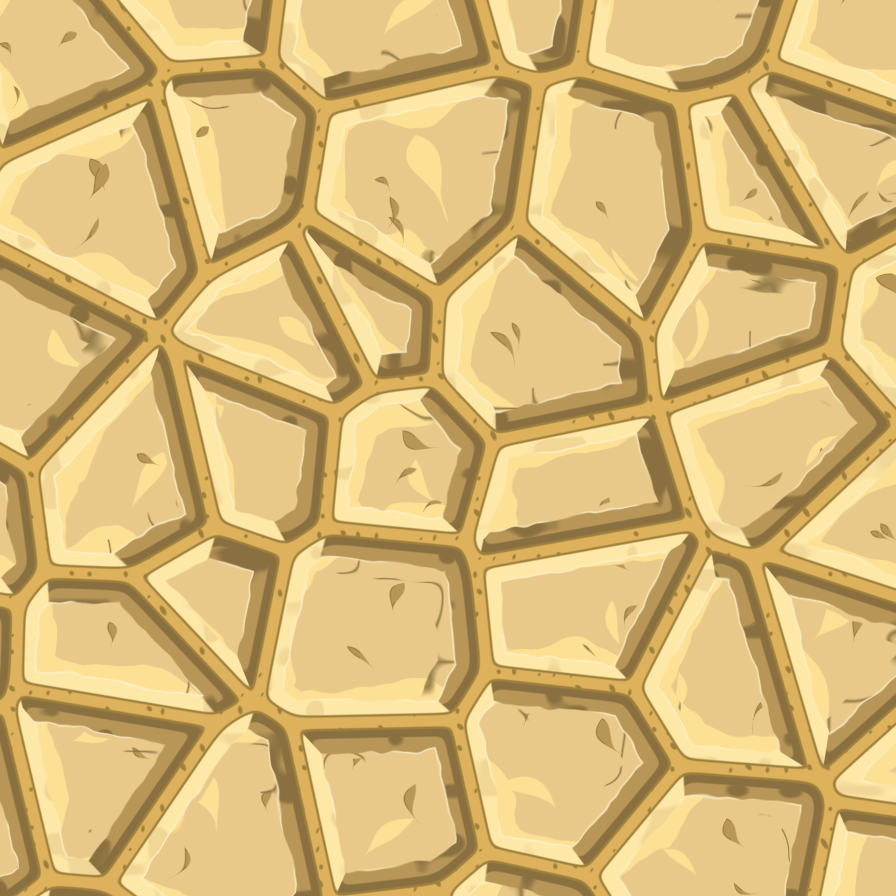
Write a three.js fragment shader that draws this texture.

```glsl
varying vec2 vUv;

// Layout, in canvas units except GRID (stones across)
const float GRID = 5.5;
const float JITTER = 0.84;
const float SIZE_SPREAD = 0.2;
const float GAP = 0.0075;
const float ROUNDING = 0.0035;
const float OUTLINE_WIDTH = 0.0013;
const float LIT_WIDTH = 0.017;
const float SHADOW_WIDTH = 0.010;
const float DARK_WIDTH = 0.025;
const float RIM_WIDTH = 0.0009;
const float PATCH_REACH = 0.036;
const float SPECK_GRID = 46.0;
const float AA = 0.0012;
const vec2 LIGHT = vec2(-1.0, -0.1);

// Palette
const vec3 FACE = vec3(0.91, 0.79, 0.54);
const vec3 LIT = vec3(0.995, 0.91, 0.66);
const vec3 PATCH = vec3(0.99, 0.88, 0.58);
const vec3 RIM = vec3(1.0, 0.95, 0.80);
const vec3 SHADE = vec3(0.72, 0.59, 0.34);
const vec3 SHADOW = vec3(0.54, 0.44, 0.25);
const vec3 MORTAR = vec3(0.87, 0.70, 0.36);
const vec3 OUTLINE = vec3(0.62, 0.50, 0.24);

vec2 hash2(vec2 p) {
  vec3 q = fract(p.xyx * vec3(0.1031, 0.1030, 0.0973));
  q += dot(q, q.yzx + 33.33);
  return fract((q.xx + q.yz) * q.zy);
}

float noise(vec2 p) {
  vec2 i = floor(p), f = fract(p);
  f = f * f * (3.0 - 2.0 * f);
  vec2 e = vec2(1.0, 0.0);
  return mix(mix(hash2(i).x, hash2(i + e).x, f.x),
             mix(hash2(i + e.yx).x, hash2(i + e.xx).x, f.x), f.y);
}

// Coverage of a shape whose distance is negative inside
float fill(float d) { return 1.0 - smoothstep(-AA, AA, d); }

// Site position (xy) and weight (z) of a grid cell
vec3 site(vec2 cell) {
  vec2 offset = 0.5 + JITTER * (hash2(cell + 17.0) - 0.5);
  return vec3(cell + offset, SIZE_SPREAD * hash2(cell + 71.0).x);
}

float power(vec2 p, vec3 s) { return dot(p - s.xy, p - s.xy) - s.z; }

// Bent leaf, blunt at one end, for dents and glints
float leaf(vec2 p, float size, float angle, float bend, float thickness) {
  float c = cos(angle), s = sin(angle);
  vec2 q = vec2(c * p.x + s * p.y, c * p.y - s * p.x) / size;
  float halfWidth = thickness * (1.0 - q.x * q.x) * max(0.6 + 0.5 * q.x, 0.08);
  return (abs(q.y + bend * q.x * q.x) - halfWidth) * size;
}

vec3 mortar(vec2 uv) {
  vec2 g = uv * SPECK_GRID, id = floor(g);
  vec2 h = hash2(id + 5.0);
  vec2 p = fract(g) - 0.3 - 0.4 * h;
  p = vec2(p.x + p.y * (h.y - 0.5), p.y * mix(0.5, 1.0, h.x));
  float radius = mix(0.05, 0.15, h.y) * step(0.3, hash2(id + 9.0).x);
  return mix(MORTAR, OUTLINE, fill((length(p) - radius) / SPECK_GRID) * step(0.01, radius));
}

void main() {
  vec2 uv = vUv, p = uv * GRID, base = floor(p);

  // Stone that owns this point
  vec2 home = base;
  float nearest = 1e5;
  for (int y = -2; y <= 2; y++) for (int x = -2; x <= 2; x++) {
    vec2 cell = base + vec2(float(x), float(y));
    float d = power(p, site(cell));
    if (d < nearest) { nearest = d; home = cell; }
  }

  // Distances to its lit, dark and rounded edges
  vec3 own = site(home);
  float lit = 1.0, dark = 1.0, sum = 0.0;
  for (int y = -2; y <= 2; y++) for (int x = -2; x <= 2; x++) {
    vec2 cell = base + vec2(float(x), float(y));
    if (distance(cell, home) < 0.5) continue;
    vec3 other = site(cell);
    vec2 across = other.xy - own.xy;
    float d = (power(p, other) - nearest) / (2.0 * max(length(across), 0.001) * GRID);
    if (dot(across, LIGHT) > 0.0) lit = min(lit, d); else dark = min(dark, d);
    sum += exp(-d / ROUNDING);
  }
  float edge = -ROUNDING * log(max(sum, 1e-30)) - GAP;
  lit -= GAP;
  dark -= GAP;

  // Bevel, with a chipped inner border
  float coarse = noise(uv * 24.0), fine = noise(uv * 75.0 + 8.0);
  float chip = 0.006 * (coarse - 0.5) + 0.004 * (fine - 0.5);
  float inLit = lit - LIT_WIDTH + chip, inDark = dark - DARK_WIDTH + chip;
  float inside = min(inLit, inDark);
  float darkSide = fill((dark / DARK_WIDTH - lit / LIT_WIDTH) * LIT_WIDTH);
  float notch = fill((0.77 - noise(uv * 34.0 + 40.0)) / 50.0);
  vec3 darkBevel = mix(SHADE, SHADOW, max(fill(edge - SHADOW_WIDTH), notch));
  vec3 bevel = mix(mix(LIT, FACE, 0.6 * notch), darkBevel, darkSide);

  // Face with pale patches along the lit border
  float reach = PATCH_REACH * (noise(uv * 17.0 + 3.0) + 0.4 * coarse - 0.42);
  vec3 face = mix(FACE, PATCH, fill(inLit - reach));

  // Glint, then dents, scattered about the site
  for (int i = 0; i < 4; i++) {
    vec2 key = home + 31.0 * float(i + 1);
    vec2 h = hash2(key), k = hash2(key + 13.0);
    bool glint = i == 0;
    vec2 q = uv - own.xy / GRID - 0.11 * (h - 0.5);
    float size = glint ? mix(0.025, 0.042, k.x) : mix(0.009, 0.021, k.x);
    float ragged = glint ? 0.009 * (coarse - 0.5) : 0.0;
    float angle = 1.57 + 2.4 * (k.y - 0.5);
    float d = leaf(q, size, angle, h.x - 0.5, mix(0.2, 0.75, h.y)) + ragged;
    float show = step(0.3, hash2(key + 29.0).x) * fill(0.006 - inside);
    vec3 tint = glint ? PATCH : mix(SHADE, SHADOW, 0.8 * fill(abs(d + 0.0008) - 0.0006) * step(q.x, 0.0));
    face = mix(face, tint, fill(d) * show);
  }

  // Short cracks from the dark border, and a broken bright rim
  float crack = fill(abs(noise(uv * 21.0 + 60.0) - 0.5) / 24.0 - 0.0006);
  crack *= fill(inDark - 0.018) * smoothstep(0.55, 0.6, noise(uv * 13.0 + 90.0));
  face = mix(face, SHADOW, crack);
  vec3 stone = mix(bevel, face, fill(-inside));
  float rim = fill(abs(inside) - RIM_WIDTH) * smoothstep(0.3, 0.5, noise(uv * 19.0 + 20.0));
  stone = mix(stone, RIM, 0.8 * rim);

  vec3 color = mix(mortar(uv), stone, fill(-edge));
  color = mix(color, OUTLINE, fill(abs(edge) - OUTLINE_WIDTH));
  gl_FragColor = vec4(color, 1.0);
}
```
